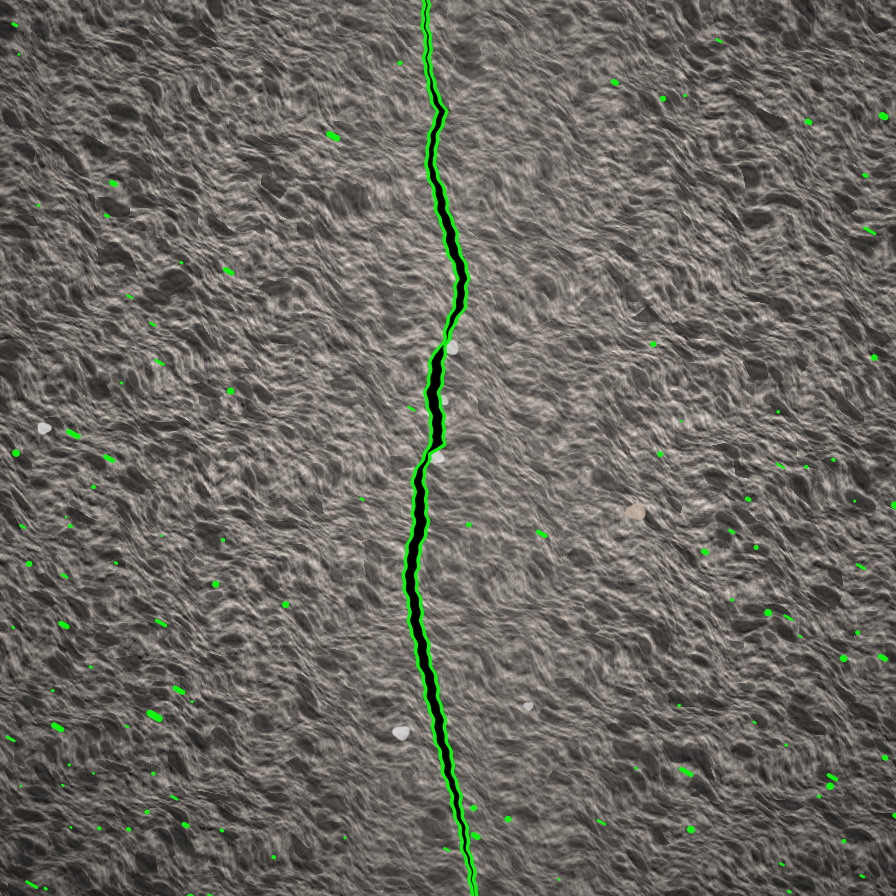
This texture is drawn by a Shadertoy shader. Its source:

```glsl
const int CRACK_POINTS = 21;

vec2 hash2(vec2 p) {
    vec2 q = vec2(dot(p, vec2(127.1, 311.7)), dot(p, vec2(269.5, 183.3)));
    return fract(sin(q) * 43758.5);
}

// Cellular noise: distance to the nearest seed, and that seed's random value
vec2 cells(vec2 p) {
    vec2 id = floor(p), f = fract(p);
    vec2 nearest = vec2(9.0, 0.0);
    for (int j = -1; j <= 1; j++)
    for (int i = -1; i <= 1; i++) {
        vec2 o = vec2(i, j);
        vec2 seed = hash2(id + o);
        float d = length(o + seed - f);
        if (d < nearest.x) nearest = vec2(d, fract(seed.x * 17.3 + seed.y * 5.1));
    }
    return nearest;
}

// Axes along and across the grain, bent by layered sines
vec2 grainSpace(vec2 p, float angle) {
    vec2 along = vec2(cos(angle), -sin(angle));
    vec2 g = vec2(dot(p, along), dot(p, vec2(-along.y, along.x)));
    g.y += 0.006 * sin(g.x * 31.0 + 3.0 * sin(g.y * 17.0));
    g.y += 0.003 * sin(g.x * 83.0 + 2.0 * sin(g.y * 47.0));
    return g;
}

float soilHeight(vec2 g) {
    float h = 0.0, amp = 0.5;
    vec2 freq = vec2(36.0, 62.0);
    for (int i = 0; i < 4; i++) {
        h += amp * (1.0 - cells(g * freq + float(i) * 13.7).x);
        freq *= 2.0;
        amp *= 0.6;
    }
    return h;
}

// Dark elongated hollows with ragged borders
float hollows(vec2 g, vec2 freq, float rag) {
    vec2 c = cells(g * freq);
    float size = mix(0.05, 0.55, c.y * c.y);
    return 1.0 - smoothstep(size - 0.12, size + 0.1, c.x + rag);
}

// Signed distance to a polyline of varying half-width
float crackDistance(vec2 p) {
    const vec2 path[CRACK_POINTS] = vec2[](
        vec2(.473, 1.02), vec2(.479, .911), vec2(.492, .876), vec2(.479, .824),
        vec2(.491, .779), vec2(.505, .727), vec2(.517, .688), vec2(.512, .659),
        vec2(.495, .616), vec2(.490, .602), vec2(.483, .564), vec2(.490, .508),
        vec2(.477, .495), vec2(.467, .464), vec2(.470, .421), vec2(.457, .362),
        vec2(.466, .297), vec2(.484, .219), vec2(.496, .160), vec2(.512, .095),
        vec2(.535, -.02));
    const float width[CRACK_POINTS] = float[](
        3., 3.5, 6., 5., 7., 8., 7., 7., 2., 8., 9., 8., 3., 7., 9., 8., 8., 8., 7., 5., 2.);
    p.x += 0.0012 * sin(p.y * 150.0) + 0.0008 * sin(p.y * 370.0 + 1.0);
    float d = 1.0;
    for (int i = 0; i < CRACK_POINTS - 1; i++) {
        vec2 ab = path[i + 1] - path[i], ap = p - path[i];
        float t = clamp(dot(ap, ab) / dot(ab, ab), 0.0, 1.0);
        d = min(d, length(ap - ab * t) - 0.00085 * mix(width[i], width[i + 1], t));
    }
    return d;
}

// Scattered specks, denser toward the sides and the bottom
float speckDistance(vec2 p, float grid) {
    vec2 id = floor(p * grid);
    float d = 1.0;
    for (int j = -1; j <= 1; j++)
    for (int i = -1; i <= 1; i++) {
        vec2 cell = id + vec2(i, j);
        vec2 pick = hash2(cell + 41.0), shape = hash2(cell + 87.0);
        vec2 center = (cell + hash2(cell + 5.0)) / grid;
        float density = mix(0.04, 0.42, smoothstep(0.08, 0.45, abs(center.x - 0.5)));
        density *= mix(1.35, 0.4, smoothstep(0.1, 0.95, center.y));
        if (pick.x > density) continue;
        vec2 axis = vec2(0.86, -0.5) * 0.007 * pow(shape.x, 4.0);
        vec2 q = p - center;
        float t = clamp(dot(q, axis) / max(dot(axis, axis), 1e-7), -1.0, 1.0);
        d = min(d, length(q - axis * t) - mix(0.0014, 0.0042, shape.y * shape.y));
    }
    return d;
}

float pebble(vec2 p, vec2 center, float radius, float px) {
    vec2 q = p - center;
    float r = length(q * vec2(0.9, 1.1)) + 0.12 * radius * sin(3.0 * atan(q.y, q.x) + center.x * 90.0);
    return 1.0 - smoothstep(radius - px, radius + px, r);
}

void mainImage(out vec4 fragColor, in vec2 fragCoord) {
    vec2 p = fragCoord / iResolution.xy;
    float px = 1.0 / iResolution.y;
    float crack = crackDistance(p);

    // Soil relief lit across the grain
    vec2 g = grainSpace(p, 0.56);
    float h = soilHeight(g);
    float slope = h - soilHeight(g + vec2(-0.0012, 0.0034));
    float rag = 0.45 * (0.65 - h);
    float pits = max(hollows(g, vec2(27.0, 66.0), rag), 0.75 * hollows(g + 3.1, vec2(50.0, 120.0), rag));
    vec2 q = p - vec2(0.53, 0.58);
    float light = 1.13 - 0.85 * dot(q, q);
    float rough = mix(0.65, 1.0, smoothstep(0.0, 0.3, abs(q.x)));
    float tone = 0.50 + 0.95 * rough * slope + 0.22 * (h - 0.65);
    tone = mix(tone, 0.13, 0.72 * rough * pits) * light;
    tone += 0.14 * exp(-max(crack, 0.0) * 90.0) * smoothstep(0.5, 0.9, h);
    vec3 color = clamp(tone, 0.04, 0.92) * vec3(1.0, 0.955, 0.915);

    // Pale stones
    vec3 stone = vec3(0.80, 0.79, 0.79) + 0.25 * slope;
    float stones = max(pebble(p, vec2(0.448, 0.182), 0.0085, px), pebble(p, vec2(0.503, 0.612), 0.0085, px));
    stones = max(stones, max(pebble(p, vec2(0.494, 0.553), 0.006, px), pebble(p, vec2(0.487, 0.490), 0.008, px)));
    stones = max(stones, max(pebble(p, vec2(0.590, 0.212), 0.005, px), pebble(p, vec2(0.049, 0.522), 0.007, px)));
    color = mix(color, stone, stones);
    color = mix(color, stone * vec3(0.94, 0.87, 0.80), pebble(p, vec2(0.710, 0.429), 0.010, px));

    // Black crack, green outline and specks
    vec3 green = vec3(0.06, 0.96, 0.06);
    color = mix(color, vec3(0.0), 1.0 - smoothstep(-px, px, crack));
    float marks = min(abs(crack) - 0.0019, speckDistance(p, 24.0));
    color = mix(color, green, 1.0 - smoothstep(-0.6 * px, 0.6 * px, marks));
    fragColor = vec4(color, 1.0);
}
```
